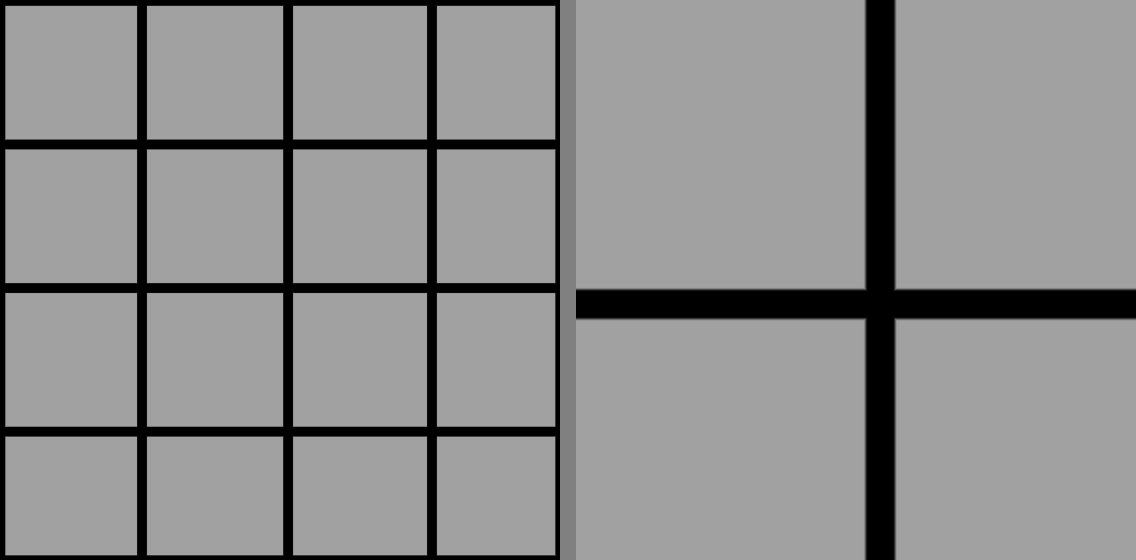
Left: the whole. Right: its middle third, enlarged.
Reproduce this pattern procedurally as a Shadertoy shader.

```glsl
// Flat grey tiles in a four by four grid, parted by thick black lines.

// Distance to the nearest grid line on each axis; the far border cuts the last tile short.
vec2 lineDistance(vec2 p) {
    vec2 start = vec2(0.0007, 0.0016);
    vec2 pitch = vec2(0.2569, 0.2564);
    vec2 index = clamp(round((p - start) / pitch), 0.0, 3.0);
    vec2 centre = start + index * pitch;
    // The first inner column line sits slightly to the left.
    if (index.x == 1.0) centre.x -= 0.004;
    return min(abs(p - centre), abs(p - 1.0005));
}

void mainImage(out vec4 fragColor, in vec2 fragCoord) {
    // Canvas units, measured from the top left.
    vec2 p = fragCoord / iResolution.xy;
    p.y = 1.0 - p.y;

    // Lines with softened edges.
    float softness = max(0.0013, 0.6 / iResolution.y);
    vec2 d = lineDistance(p);
    float tile = smoothstep(-softness, softness, min(d.x, d.y) - 0.0088);

    fragColor = vec4(vec3(0.63) * tile, 1.0);
}
```
